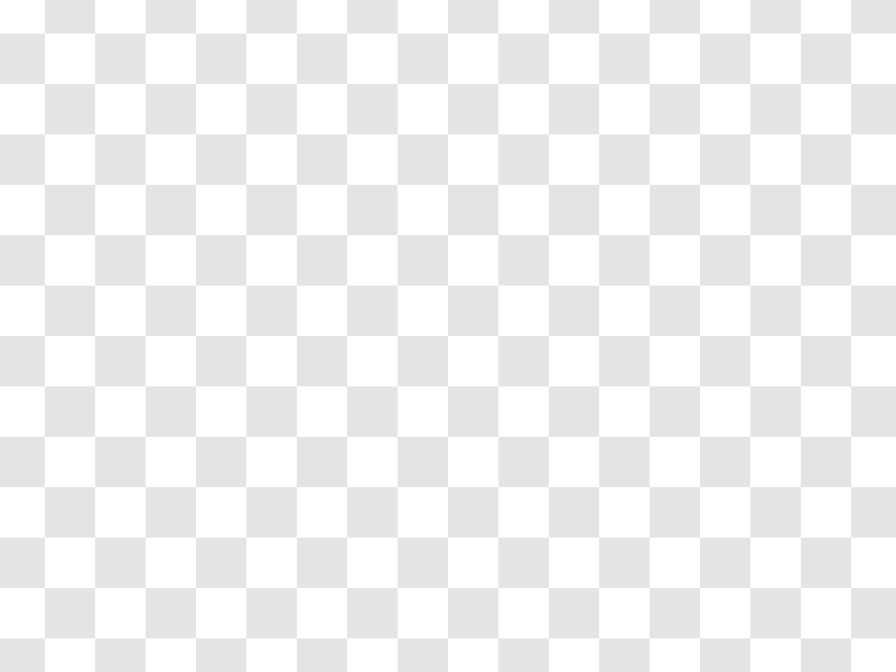
Write a Shadertoy shader that draws this pattern.

```glsl
// Smoothed square waves: +1 on even cells, -1 on odd cells
vec2 squareWave(vec2 cellPos, float pixelSize) {
    vec2 edgeDistance = 0.5 - abs(mod(cellPos + 0.5, 2.0) - 1.0);
    return clamp(2.0 * edgeDistance / pixelSize, -1.0, 1.0);
}

void mainImage(out vec4 fragColor, in vec2 fragCoord) {
    // Square cells, 0.075 of the canvas height, counted from the centre
    float cellSize = 0.075 * iResolution.y;
    vec2 cellPos = (fragCoord - 0.5 * iResolution.xy) / cellSize;

    // Equal parity in both directions gives a gray square
    vec2 wave = squareWave(cellPos, 1.0 / cellSize);
    float grayCoverage = 0.5 + 0.5 * wave.x * wave.y;

    vec3 white = vec3(1.0);
    vec3 lightGray = vec3(0.894);
    fragColor = vec4(mix(white, lightGray, grayCoverage), 1.0);
}
```
